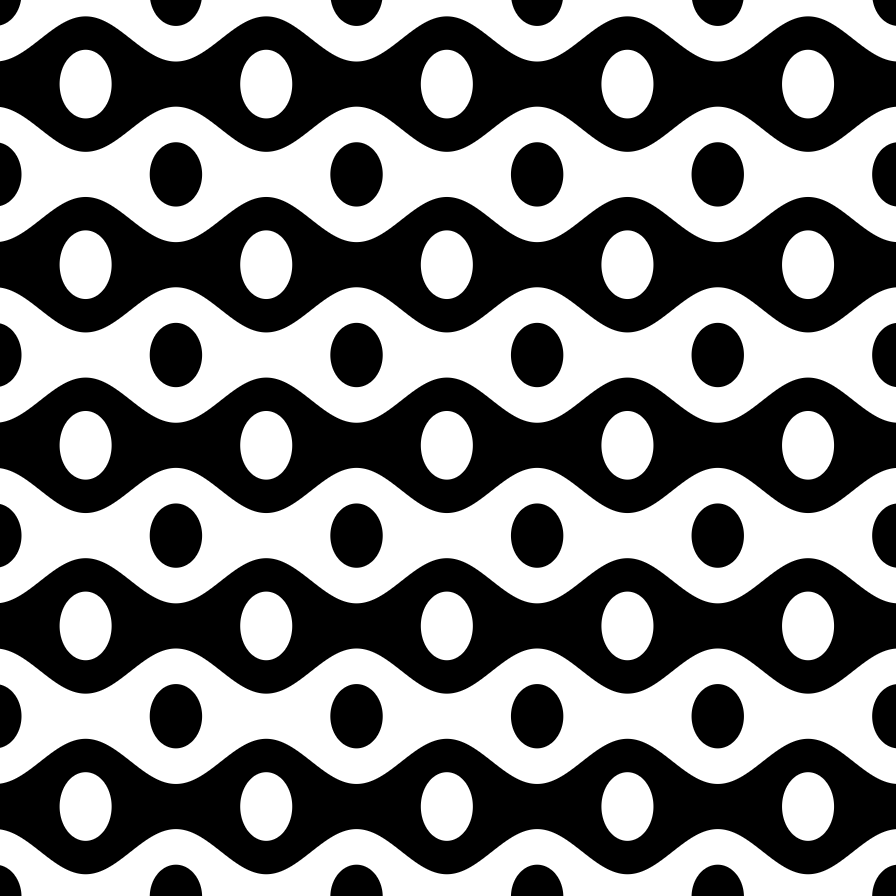
A Shadertoy shader for this pattern:

```glsl
// Black and white wavy bands with contrasting oval dots in their swellings.

// First-order signed distance to an ellipse, negative inside.
float ellipseDistance(vec2 p, vec2 radii) {
    vec2 q = p / radii;
    return (dot(q, q) - 1.0) / max(2.0 * length(q / radii), 1e-4);
}

// Signed distance to a horizontal band that swells at every whole x.
float bandDistance(vec2 p) {
    float phase = 6.2831853 * p.x;
    float halfWidth = 0.25 + 0.125 * cos(phase);
    float slope = 0.7854 * sin(phase);
    return (abs(p.y) - halfWidth) / sqrt(1.0 + slope * slope);
}

void mainImage(out vec4 fragColor, in vec2 fragCoord) {
    // One unit is one repeat, with a white dot at every whole coordinate.
    float repeats = 4.961;
    vec2 p = repeats * (fragCoord / iResolution.y - vec2(0.4987, 0.503));
    vec2 whiteCell = fract(p + 0.5) - 0.5;
    vec2 blackCell = fract(p) - 0.5;

    // Black area: bands minus white dots, plus black dots half a repeat away.
    float black = bandDistance(whiteCell);
    black = max(black, -ellipseDistance(whiteCell, vec2(0.144, 0.190)));
    black = min(black, ellipseDistance(blackCell, vec2(0.145, 0.178)));

    // Smooth edge one pixel wide.
    float pixel = repeats / iResolution.y;
    fragColor = vec4(vec3(clamp(0.5 + black / pixel, 0.0, 1.0)), 1.0);
}
```
